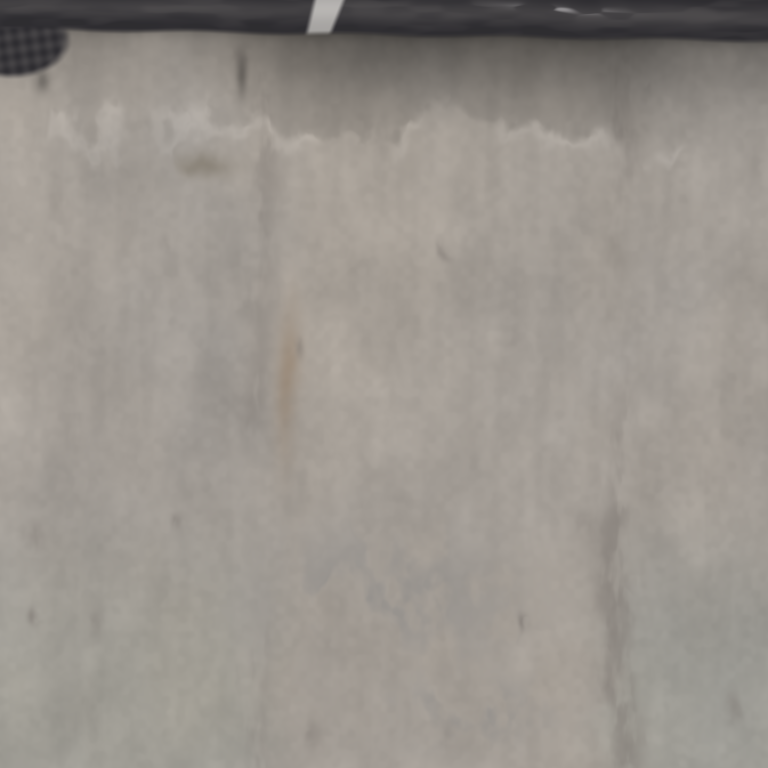
A Shadertoy shader for this texture:

```glsl
// Weathered concrete wall with faint seams and stains below a dark pipe.
#define WARM_CONCRETE vec3(0.655, 0.626, 0.592)
#define COOL_CONCRETE vec3(0.615, 0.598, 0.580)
#define GREY_STAIN vec3(0.49, 0.465, 0.445)
#define RUST vec3(0.56, 0.46, 0.36)
#define PIPE_DARK vec3(0.180, 0.175, 0.190)
#define PIPE_LIGHT vec3(0.310, 0.300, 0.305)
#define BAND_COLOR vec3(0.72, 0.71, 0.70)
#define MOTTLE 0.13
#define GRAIN 0.035
#define SEAM_STRENGTH 0.55
#define SHADOW_STRENGTH 0.42
#define SOFT 0.0045

float hash(vec2 p) {
    vec3 q = fract(vec3(p.xyx) * 0.1031);
    q += dot(q, q.yzx + 33.33);
    return fract((q.x + q.y) * q.z);
}

// Smooth cellular noise: random cell values blended by distance.
float cellNoise(vec2 p) {
    vec2 cell = floor(p);
    float total = 0.0, weights = 0.0;
    for (int j = -1; j <= 1; j++)
    for (int i = -1; i <= 1; i++) {
        vec2 id = cell + vec2(i, j);
        vec2 offset = id + 0.2 + 0.6 * vec2(hash(id), hash(id + 71.0)) - p;
        float w = exp(-5.0 * dot(offset, offset));
        total += w * hash(id + 19.0);
        weights += w;
    }
    return total / weights;
}

float layers(vec2 p) {
    float sum = 0.0, amp = 0.5;
    for (int i = 0; i < 4; i++) {
        sum += amp * cellNoise(p);
        p = mat2(1.6, 1.2, -1.2, 1.6) * p + 13.7;
        amp *= 0.55;
    }
    return sum;
}

float blob(vec2 p, vec2 center, vec2 size) {
    vec2 d = (p - center) / size;
    return exp(-dot(d, d));
}

// Sparse upright smudges of varied size and strength, one candidate per cell.
float smudges(vec2 p) {
    vec2 grid = p * vec2(11.0, 8.0);
    vec2 id = floor(grid);
    vec2 center = 0.35 + 0.3 * vec2(hash(id + 5.0), hash(id + 9.0));
    vec2 size = vec2(0.06, 0.08) + vec2(0.06, 0.10) * hash(id + 23.0);
    float chance = hash(id + 41.0);
    return blob(fract(grid), center, size) * smoothstep(0.72, 1.0, chance);
}

vec3 concrete(vec2 uv, float rough) {
    float broad = layers(uv * vec2(5.0, 3.5) + 3.0);
    float upright = cellNoise(uv * vec2(60.0, 7.0));
    float fine = cellNoise(uv * 95.0);
    float wander = uv.x + 0.09 * (rough - 0.5);
    float panel = smoothstep(0.29, 0.40, wander) * (1.0 - smoothstep(0.74, 0.84, wander));
    float warmth = 0.50 + 0.30 * panel + 1.1 * (broad - 0.5) + 0.25 * (uv.y - 0.5);
    vec3 col = mix(COOL_CONCRETE, WARM_CONCRETE, clamp(warmth, 0.0, 1.0));
    col *= 1.0 + MOTTLE * (rough - 0.52) + GRAIN * (upright + fine - 1.0);
    col += vec3(-0.012, 0.0, -0.006) * (1.0 - panel) * smoothstep(0.4, 0.1, uv.y);
    col += 0.02 * blob(uv, vec2(0.0, 0.62), vec2(0.07, 0.5));

    // Broken grey patches low in the middle panel
    float region = blob(uv, vec2(0.50, 0.22), vec2(0.17, 0.09))
                 + blob(uv, vec2(0.62, 0.07), vec2(0.10, 0.04));
    float patches = region * smoothstep(0.40, 0.64, rough);
    col = mix(col, vec3(0.555, 0.545, 0.535), 0.75 * clamp(patches, 0.0, 1.0));

    // Stained vertical seams, broken into ragged flakes
    float drift = 0.035 * (cellNoise(vec2(3.0, uv.y * 7.0)) - 0.5) + 0.04 * (rough - 0.5);
    float flakes = smoothstep(0.40, 0.64, layers(uv * vec2(24.0, 9.0)));
    float fade = smoothstep(0.2, 0.75, cellNoise(vec2(floor(uv.x * 2.0) * 9.0, uv.y * 5.0)));
    float left = blob(uv, vec2(0.330 + drift, uv.y), vec2(0.018, 1.0));
    float right = blob(uv, vec2(0.805 + drift, uv.y), vec2(0.022, 1.0));
    float edge = blob(uv, vec2(0.10 - drift, uv.y), vec2(0.035, 1.0));
    float seams = left * 0.75 + right + edge * 0.25;
    col = mix(col, GREY_STAIN, SEAM_STRENGTH * seams * (0.1 + 0.9 * flakes) * (0.3 + 0.7 * fade));
    float rust = blob(uv, vec2(0.372 + 0.4 * drift, 0.50), vec2(0.014, 0.09));
    col = mix(col, RUST, 0.42 * rust * (0.5 + rough));
    vec2 bent = uv + 0.05 * vec2(rough - 0.5, broad - 0.5);
    return mix(col, GREY_STAIN, 0.6 * smudges(bent) * smoothstep(0.25, 0.65, rough));
}

void mainImage(out vec4 fragColor, in vec2 fragCoord) {
    vec2 uv = fragCoord / iResolution.xy;
    float rough = layers(uv * vec2(17.0, 12.0) + 31.0);
    vec3 col = concrete(uv, rough);

    // Ragged ledge: duller above, a few pale chips along it, brown crumbs below
    float ledge = uv.y - 0.835 - 0.12 * (rough - 0.5) - 0.010 * sin(uv.x * 13.0);
    float center = smoothstep(0.33, 0.42, uv.x) * (1.0 - smoothstep(0.78, 0.88, uv.x));
    col *= 1.0 - 0.07 * center * smoothstep(-0.012, 0.012, ledge);
    float chips = smoothstep(0.48, 0.72, cellNoise(uv * vec2(14.0, 9.0) + 7.0));
    col += 0.05 * chips * exp(-pow((ledge + 0.012) / 0.014, 2.0));
    float crumbs = blob(uv + 0.03 * (rough - 0.5), vec2(0.27, 0.79), vec2(0.04, 0.015));
    col = mix(col, vec3(0.49, 0.46, 0.41), 0.65 * crumbs * smoothstep(0.3, 0.6, rough));

    // Shadow cast by the pipe
    float pipeEdge = 0.963 - 0.016 * uv.x + 0.0015 * sin(uv.x * 31.0);
    float depth = max(pipeEdge - uv.y, 0.0);
    float middle = smoothstep(0.20, 0.45, uv.x) * (1.0 - 0.4 * smoothstep(0.82, 0.95, uv.x));
    float shade = exp(-pow(depth / 0.080, 2.0)) * mix(0.30, 0.85, middle);
    shade += 0.45 * exp(-depth / 0.009);
    col *= 1.0 - SHADOW_STRENGTH * shade;
    float drips = blob(uv, vec2(0.84, 0.91), vec2(0.010, 0.035))
                + blob(uv, vec2(0.315, 0.90), vec2(0.007, 0.025))
                + blob(uv, vec2(0.055, 0.895), vec2(0.010, 0.015));
    col *= 1.0 - 0.28 * drips * smoothstep(0.3, 0.6, rough);

    // Woven sleeve in the upper left corner
    vec2 weave = sin(mat2(0.8, 0.6, -0.6, 0.8) * uv * 260.0);
    vec3 sleeve = mix(PIPE_DARK, PIPE_LIGHT, 0.35 + 0.35 * weave.x * weave.y);
    float sleeveDist = length((uv - vec2(0.015, 0.948)) / vec2(0.072, 0.047)) - 1.0;
    col = mix(col, sleeve, 1.0 - smoothstep(-0.12, 0.12, sleeveDist));

    // Rounded pipe with scuffs and a slanted light band
    float height = (uv.y - pipeEdge) / 0.05;
    float sheen = exp(-pow((height - 0.62) / 0.30, 2.0));
    float scratch = cellNoise(uv * vec2(28.0, 120.0));
    vec3 pipe = mix(PIPE_DARK, PIPE_LIGHT, clamp(0.75 * sheen + 0.4 * (scratch - 0.5), 0.0, 1.0));
    float scuffs = blob(uv, vec2(0.73, 0.988 - 0.06 * (uv.x - 0.73)), vec2(0.06, 0.005));
    pipe += 0.30 * scuffs * smoothstep(0.35, 0.65, scratch);
    float bandDist = abs(uv.x - 0.417 - 0.32 * (uv.y - 0.963)) - 0.016 - 0.08 * (uv.y - 0.963);
    float band = 1.0 - smoothstep(-SOFT, SOFT, bandDist);
    pipe = mix(pipe, BAND_COLOR * (0.9 + 0.1 * sheen), band);
    col = mix(col, pipe, smoothstep(-SOFT, SOFT, uv.y - pipeEdge));

    fragColor = vec4(col, 1.0);
}
```
